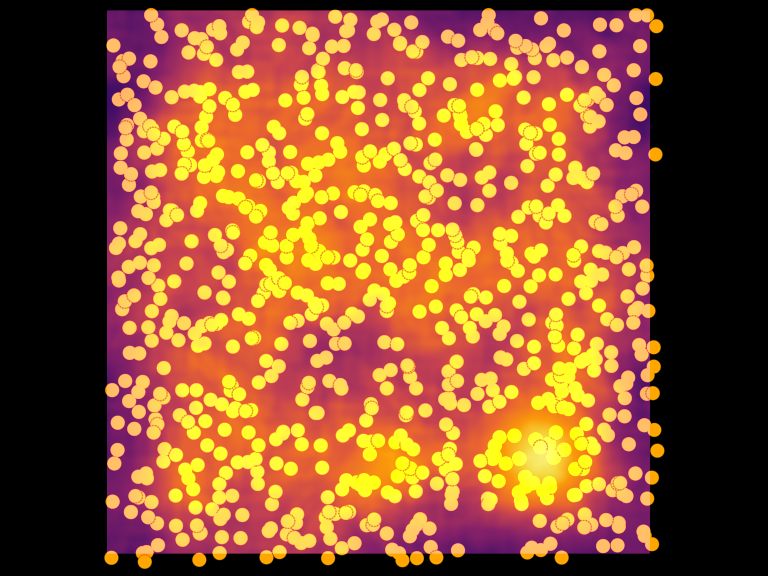
This pattern is drawn by a WebGL 2 fragment shader. Its source:

```glsl
#version 300 es
precision highp float;
// A square heat map, dark at its rim and with one hot spot, strewn with orange discs.
// The map is wrapping noise through a colour ramp; discs are scattered per cell and added
// to it. Coordinates repeat with the canvas, and a black margin meets itself at the edges.

uniform vec2 u_resolution;
out vec4 fragColor;

const float CELLS = 17.0;       // disc cells along each side
const float RADIUS = 0.0129;    // disc radius, in sides of the square
const float SIDE = 0.943;       // side of the square, in canvas units

vec3 hash3(vec3 v) {
    uvec3 h = uvec3(ivec3(v)) * 1664525u + 1013904223u;
    for (int i = 0; i < 2; i++) {
        h.x += h.y * h.z;
        h.y += h.z * h.x;
        h.z += h.x * h.y;
        h ^= h >> 16u;
    }
    return vec3(h & 65535u) / 65536.0;
}

// Value noise over s in 0..1 that wraps after a whole number of cells
float noise(vec2 s, vec2 cells, float seed) {
    vec2 p = s * cells, f = fract(p);
    vec2 low = mod(floor(p), cells), high = mod(low + 1.0, cells);
    f = f * f * (3.0 - 2.0 * f);
    float a = hash3(vec3(low, seed)).x;
    float b = hash3(vec3(high.x, low.y, seed)).x;
    float c = hash3(vec3(low.x, high.y, seed)).x;
    float d = hash3(vec3(high, seed)).x;
    return mix(mix(a, b, f.x), mix(c, d, f.x), f.y);
}

// Bends the noise lattice without breaking its wrap
vec2 warp(vec2 s) {
    return s + 0.03 * sin(6.28319 * (3.0 * s.yx + vec2(0.1, 0.4)));
}

float hotSpot(vec2 s) {
    vec2 d = s - vec2(0.80, 0.18);
    return exp(-dot(d, d) / 0.0115);
}

float heat(vec2 s) {
    vec2 bent = warp(s);
    float cloud = 0.0, weight = 0.5;
    for (float octave = 0.0; octave < 4.0; octave++) {
        cloud += weight * (noise(bent, vec2(6.0 * exp2(octave)), 11.0 + octave) - 0.5);
        weight *= 0.5;
    }
    float streaks = noise(s, vec2(70, 14), 31.0) + noise(s, vec2(14, 70), 32.0) - 1.0;
    vec2 border = min(s, 1.0 - s);
    float inner = smoothstep(-0.02, 0.17, border.x) * smoothstep(-0.02, 0.17, border.y);
    vec2 dip = s - vec2(0.38, 0.40);
    float cool = exp(-dot(dip, dip) / 0.006);
    float base = 0.33 + 0.29 * inner + 0.60 * cloud + 0.04 * streaks - 0.18 * cool;
    return mix(base, 1.0 + 0.25 * cloud, hotSpot(s));
}

float ramp(float low, float high, float t) {
    return clamp((t - low) / (high - low), 0.0, 1.0);
}

vec3 heatColor(float t) {
    vec3 c = mix(vec3(0.24, 0.05, 0.40), vec3(0.53, 0.13, 0.41), ramp(0.14, 0.37, t));
    c = mix(c, vec3(0.78, 0.26, 0.31), ramp(0.37, 0.55, t));
    c = mix(c, vec3(0.92, 0.40, 0.18), ramp(0.55, 0.66, t));
    c = mix(c, vec3(0.98, 0.60, 0.04), ramp(0.66, 0.82, t));
    c = mix(c, vec3(0.96, 0.85, 0.25), ramp(0.82, 0.92, t));
    return mix(c, vec3(0.99, 1.00, 0.64), ramp(0.92, 1.0, t));
}

// x: coverage by discs, y: thin arcs where a disc's rim crosses an earlier disc
vec2 discs(vec2 s, float pixel) {
    vec2 corner = vec2(0.0055, -0.0165);
    float span = 1.0085;
    vec2 home = floor((s - corner) / span * CELLS);
    float cover = 0.0, arc = 0.0;
    for (float y = -1.0; y <= 1.0; y++)
    for (float x = -1.0; x <= 1.0; x++) {
        vec2 cell = home + vec2(x, y);
        if (min(cell.x, cell.y) < 0.0 || max(cell.x, cell.y) >= CELLS) continue;
        float crowd = noise(warp((cell + 0.5) / CELLS), vec2(6), 11.0) - 0.5;
        for (float k = 0.0; k < 6.0; k++) {
            vec3 rnd = hash3(vec3(cell, 50.0 + k));
            vec2 center = corner + span * (cell + rnd.xy) / CELLS;
            if (rnd.z > 0.49 + 0.3 * crowd + 0.5 * hotSpot(center)) continue;
            vec2 offset = s - center;
            float d = length(offset) - RADIUS;
            float disc = 1.0 - smoothstep(-0.8 * pixel, 0.8 * pixel, d);
            float rim = 1.0 - smoothstep(0.0004, 0.0004 + pixel, abs(d));
            float dash = 0.7 + 0.3 * sin(16.0 * atan(offset.y, offset.x + 1e-6));
            float shown = step(fract(rnd.z * 37.0), 0.5);
            arc = max(arc * (1.0 - disc), rim * dash * shown * cover);
            cover = max(cover, disc);
        }
    }
    return vec2(cover, arc);
}

void main() {
    // Fit a 4:3 frame into the canvas, so the margin always surrounds the square
    float unit = min(u_resolution.x * 0.75, u_resolution.y);
    vec2 p = (fract(gl_FragCoord.xy / u_resolution) - 0.5) * u_resolution / unit;
    vec2 s = (p - vec2(-0.0095, 0.0104)) / SIDE + 0.5;
    float pixel = 1.0 / (unit * SIDE);

    // Heat map on black
    vec2 outside = abs(s - 0.5) - 0.5;
    float inSquare = 1.0 - smoothstep(-0.5 * pixel, 0.5 * pixel, max(outside.x, outside.y));
    vec3 color = heatColor(heat(clamp(s, 0.0, 1.0))) * inSquare;

    // Discs add orange light; crossing rims show dark red
    vec2 dots = discs(s, pixel);
    color = min(color + dots.x * vec3(1.0, 0.65, 0.0), 1.0);
    color = mix(color, vec3(0.82, 0.20, 0.12), 0.55 * dots.y);
    fragColor = vec4(color, 1.0);
}
```
